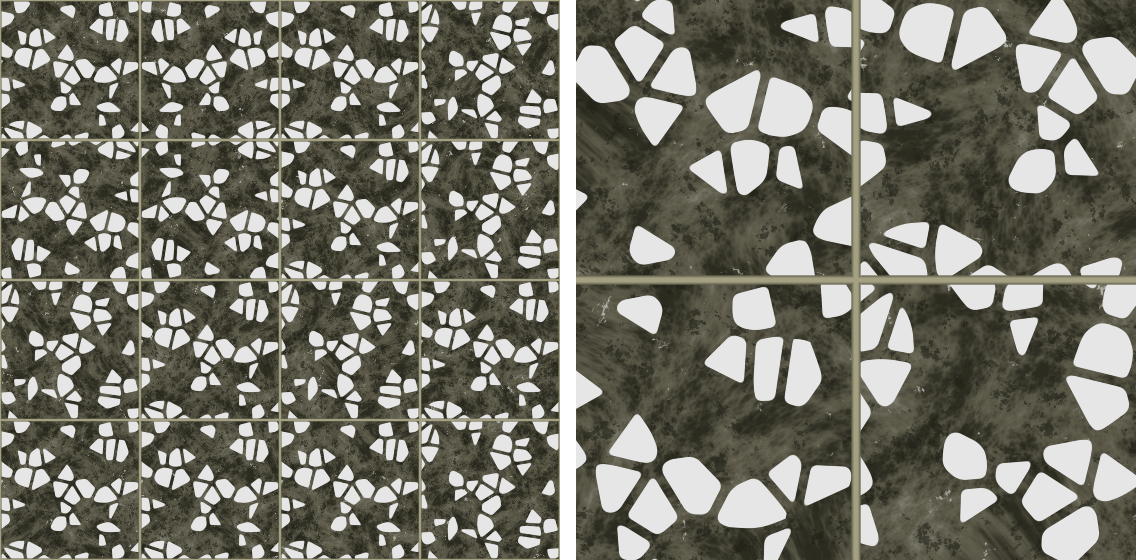
Left, the full canvas; right, a detail of the centre.
Write a WebGL 1 fragment shader that draws this pattern.

```glsl
precision highp float;
// Square terrazzo tiles: pale chips in mottled dark olive stone, thin olive grout.
uniform vec2 u_resolution;

#define TILES 4.0          // tiles across and down
#define CHIP_CELLS 9.0     // chip cells along one tile
#define CHIP_KEEP 0.47     // share of cells that hold a chip
#define CHIP_GAP 0.10      // half the gap between chips, in cells
#define CHIP_ROUND 0.14    // corner rounding, in cells
#define CHIP_REACH 0.78    // largest chip radius, in cells
#define GROUT_HALF 0.011   // half the grout width, in tiles
#define CHIP_COLOR vec3(0.90)
#define STONE_DARK vec3(0.17, 0.17, 0.125)
#define STONE_MID vec3(0.36, 0.35, 0.285)
#define STONE_LIGHT vec3(0.74, 0.74, 0.71)
#define GROUT_COLOR vec3(0.64, 0.63, 0.51)

vec2 hash2(vec2 p) {
  vec3 q = fract(p.xyx * vec3(0.1031, 0.1030, 0.0973));
  q += dot(q, q.yzx + 33.33);
  return fract((q.xx + q.yz) * q.zy);
}

float smoothMin(float a, float b, float k) {
  float h = max(k - abs(a - b), 0.0) / k;
  return min(a, b) - h * h * k * 0.25;
}

// Distance to the nearest scattered point
float cellular(vec2 p) {
  vec2 cell = floor(p);
  float nearest = 4.0;
  for (int y = -1; y <= 1; y++) {
    for (int x = -1; x <= 1; x++) {
      vec2 id = cell + vec2(float(x), float(y));
      vec2 r = id + hash2(id) - p;
      nearest = min(nearest, dot(r, r));
    }
  }
  return sqrt(nearest);
}

// Layered cellular noise, averaging about 0.5
float grime(vec2 p) {
  float sum = 0.0, weight = 0.0, amp = 1.0;
  for (int i = 0; i < 5; i++) {
    sum += amp * cellular(p);
    weight += amp;
    amp *= 0.78;
    p = mat2(1.68, 1.26, -1.26, 1.68) * p + 17.3;
  }
  return sum / weight;
}

// Inside distance of rounded Voronoi chips, positive within a chip
float chipDistance(vec2 p) {
  vec2 cell = floor(p);
  vec2 toSeed = vec2(4.0), seedId = cell;
  for (int y = -1; y <= 1; y++) {
    for (int x = -1; x <= 1; x++) {
      vec2 id = cell + vec2(float(x), float(y));
      vec2 r = id + hash2(id) - p;
      if (dot(r, r) < dot(toSeed, toSeed)) {
        toSeed = r;
        seedId = id;
      }
    }
  }
  float border = 2.0;
  for (int y = -2; y <= 2; y++) {
    for (int x = -2; x <= 2; x++) {
      vec2 id = seedId + vec2(float(x), float(y));
      vec2 r = id + hash2(id) - p;
      vec2 across = r - toSeed;
      if (dot(across, across) > 0.0001) {
        float edge = dot(0.5 * (r + toSeed), normalize(across));
        border = smoothMin(border, edge, CHIP_ROUND);
      }
    }
  }
  // Slow waves gather chips into clusters with bare stone between
  float cluster = 0.22 * sin(dot(seedId, vec2(1.1, 0.7))) * sin(dot(seedId, vec2(-0.4, 1.2)));
  float keep = step(hash2(seedId + 71.0).x, CHIP_KEEP + cluster);
  return mix(-1.0, min(border - CHIP_GAP, CHIP_REACH - length(toSeed)), keep);
}

vec3 stoneColor(vec2 p) {
  vec2 warp = 0.25 * sin(p.yx * 9.0 + 2.0 * sin(p * 5.0));
  float mottle = grime(p * 5.0 + warp);
  float fleck = grime(p * 10.0 - warp + 131.0);
  vec3 color = mix(STONE_DARK, STONE_MID, smoothstep(0.24, 0.54, mottle));
  color = mix(color, STONE_LIGHT, 0.35 * smoothstep(0.50, 0.80, mottle));
  color = mix(color, STONE_LIGHT, 0.85 * smoothstep(0.62, 0.74, fleck));
  return mix(color, STONE_DARK * 0.7, 0.6 * (1.0 - smoothstep(0.26, 0.36, fleck)));
}

void main() {
  vec2 uv = gl_FragCoord.xy / u_resolution * TILES;
  float pixel = TILES / min(u_resolution.x, u_resolution.y);
  vec2 tile = floor(uv);
  vec2 local = fract(uv) - 0.5;

  // Each tile flips or turns the same chip layout
  vec2 q = local * (1.0 - 2.0 * step(0.6, hash2(tile + 5.0)));
  if (hash2(tile + 23.0).x > 0.7) q = q.yx;

  vec3 color = stoneColor(uv + tile * 3.0);
  float chip = chipDistance((q + 0.5) * CHIP_CELLS + 40.0) / CHIP_CELLS;
  color = mix(color, CHIP_COLOR, smoothstep(-0.6 * pixel, 0.6 * pixel, chip));

  // Grout fades darker toward its rims
  float edge = 0.5 - max(abs(local.x), abs(local.y));
  vec3 grout = GROUT_COLOR * mix(1.0, 0.65, smoothstep(0.3, 1.0, edge / GROUT_HALF));
  color = mix(grout, color, smoothstep(-0.6 * pixel, 0.6 * pixel, edge - GROUT_HALF));
  gl_FragColor = vec4(color, 1.0);
}
```
